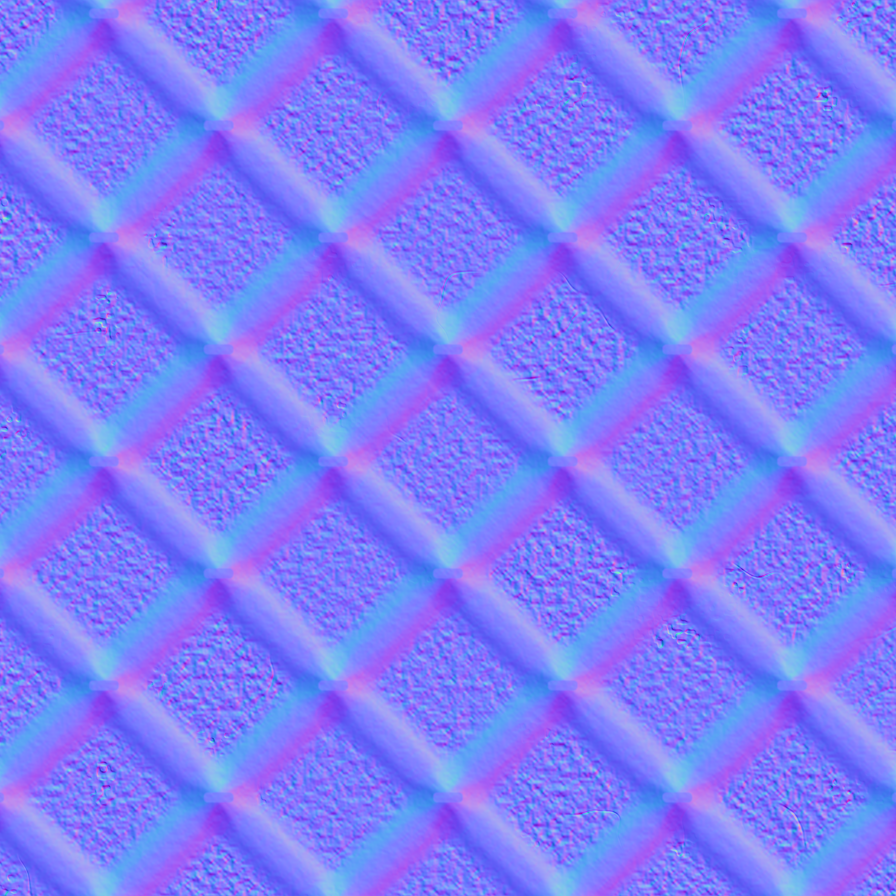
A WebGL 1 fragment shader for this texture map:

```glsl
precision highp float;
uniform vec2 u_resolution;

#define HALF_PERIOD vec2(0.128, 0.125)
#define FIRST_NODE vec2(0.5, 0.110)
#define EDGE_HALF 0.0894
#define FLOOR_HALF 0.048
#define RISE_WIDTH 0.024
#define BAR_TILT 0.42
#define NODE_TILT 0.52
#define CAP_HALF vec2(0.016, 0.005)
#define FLOOR_BIAS vec2(-0.02, -0.05)
#define GRAIN 0.34
#define CRACK_DEPTH 0.0007
#define PIT_DEPTH 0.0012

float hash(vec2 p) {
  vec3 q = fract(vec3(p.xyx) * 0.1031);
  q += dot(q, q.yzx + 33.33);
  return fract((q.x + q.y) * q.z);
}

float noise(vec2 p) {
  vec2 i = floor(p);
  vec2 f = fract(p);
  f = f * f * (3.0 - 2.0 * f);
  float low = mix(hash(i), hash(i + vec2(1.0, 0.0)), f.x);
  float high = mix(hash(i + vec2(0.0, 1.0)), hash(i + vec2(1.0, 1.0)), f.x);
  return mix(low, high, f.y);
}

// Plaster-like grain in two sizes
float grainHeight(vec2 p) {
  return GRAIN * (noise(p * 145.0) / 145.0 + noise(p * 310.0 + 17.0) / 310.0);
}

// Thin wandering cracks and clusters of small pits
float wearHeight(vec2 p) {
  vec2 bent = p + 0.012 * vec2(noise(p * 45.0), noise(p * 45.0 + 31.0));
  float line = 1.0 - smoothstep(0.0, 0.022, abs(noise(bent * 15.0 + 5.0) - 0.5));
  float cracked = smoothstep(0.58, 0.72, noise(p * 12.0 + 71.0));
  float pit = smoothstep(0.55, 0.85, noise(p * 190.0 + 11.0));
  float pitted = smoothstep(0.76, 0.88, noise(p * 17.0 + 43.0));
  return -CRACK_DEPTH * line * cracked - PIT_DEPTH * pit * pitted;
}

// Signed distance to a rounded box
float boxDistance(vec2 p, vec2 halfSize, float radius) {
  vec2 q = abs(p) - halfSize + radius;
  return length(max(q, 0.0)) + min(max(q.x, q.y), 0.0) - radius;
}

void main() {
  vec2 p = gl_FragCoord.xy / u_resolution;

  // Diagonal lattice: nodes lie on whole numbers, cells between them
  vec2 g = (p - FIRST_NODE) / HALF_PERIOD;
  vec2 lattice = 0.5 * vec2(g.x + g.y, g.x - g.y);
  vec2 cell = floor(lattice);
  vec2 local = (lattice - cell - 0.5) * 2.0 * EDGE_HALF;
  vec2 toNode = lattice - floor(lattice + 0.5);
  vec2 nodeOffset = vec2(toNode.x + toNode.y, toNode.x - toNode.y) * HALF_PERIOD;
  float nodeNear = 1.0 - smoothstep(0.012, 0.05, length(nodeOffset));

  // Walls rise from a rounded floor and level out at the bar crest
  vec2 beyond = max(abs(local) - FLOOR_HALF, 0.0);
  float rise = length(beyond);
  vec2 outward = sign(local) * beyond / max(rise, 0.0001);
  float crestWidth = mix(0.022, 0.008, nodeNear);
  vec2 crestFade = smoothstep(0.0, 1.0, (EDGE_HALF - abs(local)) / crestWidth);
  float tilt = mix(BAR_TILT, NODE_TILT, nodeNear) * smoothstep(0.0, RISE_WIDTH, rise);
  vec2 slope = outward * crestFade * tilt;
  float cap = boxDistance(nodeOffset, CAP_HALF, 0.004);
  slope *= mix(0.25, 1.0, smoothstep(-0.001, 0.002, cap));
  vec2 normal = -vec2(slope.x + slope.y, slope.x - slope.y) * 0.7071;

  // Surface detail, strongest on the cell floors
  float onFloor = 1.0 - smoothstep(0.0, 0.022, rise);
  float cellGrain = mix(0.8, 1.2, hash(cell + 50.0));
  float grainAmount = mix(0.16, cellGrain, onFloor);
  float wearAmount = mix(0.12, 1.0, onFloor);
  vec2 e = vec2(0.001, 0.0);
  vec2 grainSlope = vec2(grainHeight(p + e) - grainHeight(p - e),
                         grainHeight(p + e.yx) - grainHeight(p - e.yx));
  vec2 wearSlope = vec2(wearHeight(p + e) - wearHeight(p - e),
                        wearHeight(p + e.yx) - wearHeight(p - e.yx));
  normal -= (grainSlope * grainAmount + wearSlope * wearAmount) / (2.0 * e.x);
  normal += FLOOR_BIAS * onFloor;

  // Encode the unit normal as colour
  normal *= min(1.0, 0.85 / max(length(normal), 0.001));
  float facing = sqrt(1.0 - dot(normal, normal));
  gl_FragColor = vec4(0.5 + 0.5 * vec3(normal, facing), 1.0);
}
```
